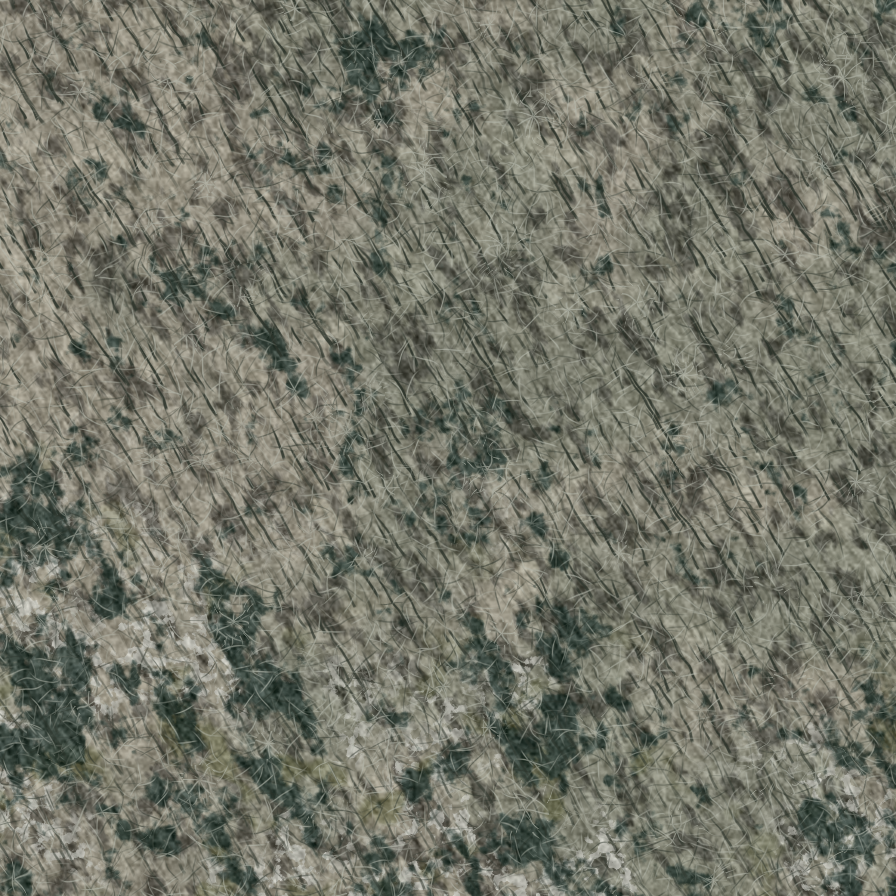
This texture is drawn by a WebGL 1 fragment shader. Its source:

```glsl
precision highp float;
// Aerial view of a leafless wood: mottled ground crossed by slanted trunk
// shadows, pale branching crowns and loose twigs, with rocks, moss and dark
// evergreen clumps below. Built from value noise and jittered cell grids.
uniform vec2 u_resolution;

const vec3 GROUND_WARM = vec3(0.595, 0.575, 0.515);
const vec3 GROUND_GREY = vec3(0.515, 0.520, 0.460);
const vec3 SHADOW = vec3(0.170, 0.200, 0.165);
const vec3 EVERGREEN = vec3(0.150, 0.215, 0.190);
const vec3 MOSS = vec3(0.350, 0.360, 0.220);
const vec3 TWIG = vec3(0.710, 0.725, 0.680);
const vec3 ROCK = vec3(0.740, 0.740, 0.710);
const vec2 SHADOW_DIR = vec2(-0.515, 0.857);
const float TRUNK_WIDTH = 0.0011;
const float TWIG_WIDTH = 0.0007;
const float GRAIN = 0.23;
const float TAU = 6.2831853;

float hash(vec2 p) {
  vec3 v = fract(p.xyx * vec3(0.1031, 0.1030, 0.0973));
  v += dot(v, v.yzx + 33.33);
  return fract((v.x + v.y) * v.z);
}
float noise(vec2 p) {
  vec2 i = floor(p), f = fract(p);
  f = f * f * (3.0 - 2.0 * f);
  return mix(mix(hash(i), hash(i + vec2(1.0, 0.0)), f.x),
             mix(hash(i + vec2(0.0, 1.0)), hash(i + 1.0), f.x), f.y);
}
float fbm(vec2 p) {
  float sum = 0.0, amp = 0.533;
  for (int i = 0; i < 4; i++) {
    sum += amp * noise(p);
    p = mat2(1.6, 1.2, -1.2, 1.6) * p + 17.3;
    amp *= 0.5;
  }
  return sum;
}
// Smooth-edged line of half width w at distance d
float stroke(float d, float w) {
  float aa = max(0.7 / u_resolution.y, 0.0009);
  return 1.0 - smoothstep(w - aa, w + aa, d);
}
// Offset to cell k of the 3 by 3 block around a cell
vec2 neighbour(int k) {
  float row = floor((float(k) + 0.5) / 3.0);
  return vec2(float(k) - 3.0 * row, row) - 1.0;
}
// One tapered shadow per cell; columns slide so that rows never line up
float trunks(vec2 q, vec2 cell, float seed) {
  vec2 s = q / cell;
  s.y += 7.0 * hash(vec2(floor(s.x), seed));
  vec2 id = floor(s) + seed * 19.0, f = fract(s);
  float t = f.y / mix(0.4, 0.95, hash(id));
  float tilt = 0.5 * (hash(id + 9.7) - 0.5) * (f.y - 0.5);
  float d = abs(f.x - 0.5 - 0.4 * (hash(id + 5.1) - 0.5) - tilt) * cell.x;
  float ends = smoothstep(0.0, 0.08, t) * (1.0 - smoothstep(0.5, 1.0, t));
  return stroke(d, TRUNK_WIDTH * (1.5 - t)) * ends * smoothstep(0.1, 0.8, hash(id + 13.9));
}
// Short curved twigs, one per cell, at any angle
float twigs(vec2 p, float size, float seed) {
  float result = 0.0;
  for (int k = 0; k < 9; k++) {
    vec2 id = floor(p / size) + neighbour(k), key = id + seed * 29.0;
    vec2 d = p / size - id - vec2(hash(key), hash(key + 7.3));
    float a = TAU * hash(key + 3.1);
    d = mat2(cos(a), -sin(a), sin(a), cos(a)) * d;
    float bow = d.y - 0.7 * (hash(key + 15.7) - 0.5) * d.x * d.x;
    float ends = 1.0 - smoothstep(0.3, 0.85, abs(d.x));
    result = max(result, stroke(abs(bow) * size, TWIG_WIDTH) * ends * hash(key + 21.3));
  }
  return result;
}
// Wavering rays around jittered centres, forking halfway out
float crowns(vec2 p, float size, float seed) {
  float wobble = noise(p / size * 3.5 + seed), result = 0.0;
  for (int k = 0; k < 9; k++) {
    vec2 id = floor(p / size) + neighbour(k), key = id + seed * 23.0;
    vec2 d = p - (id + vec2(hash(key), hash(key + 7.3))) * size;
    float r = length(d), reach = size * mix(0.4, 0.95, hash(key + 3.7));
    float rays = floor(mix(5.0, 9.0, hash(key + 11.1))) * (1.0 + step(0.45 * reach, r));
    float turn = atan(d.y, d.x + 1e-6) / TAU + 0.13 * wobble;
    float gap = abs(fract(turn * rays) - 0.5) * TAU / rays * r;
    float fade = (1.0 - smoothstep(0.4 * reach, reach, r)) * smoothstep(0.2, 0.9, hash(key + 17.9));
    result = max(result, stroke(gap, TWIG_WIDTH) * fade * smoothstep(0.25, 0.55, noise(p / size * 5.0 + key)));
  }
  return result;
}
void main() {
  vec2 p = gl_FragCoord.xy / u_resolution.y;
  vec2 w = p + 0.003 * (vec2(noise(p * 70.0), noise(p * 70.0 + 41.0)) - 0.5);
  vec2 q = vec2(dot(w, vec2(SHADOW_DIR.y, -SHADOW_DIR.x)), dot(w, SHADOW_DIR));
  // Ground, warmer to the left, with rough ground below a slanted edge
  float broad = fbm(p * 5.0);
  float rough = smoothstep(-0.12, 0.12, 0.43 - 0.21 * p.x - p.y + 0.5 * (broad - 0.5));
  float warm = smoothstep(0.25, 0.75, fbm(p * 9.0 + 3.0) + 0.25 - 0.45 * p.x);
  vec3 color = mix(GROUND_GREY, GROUND_WARM, warm) * (0.87 + 0.26 * fbm(p * 24.0 + 8.0));
  color *= 1.0 - 0.38 * smoothstep(0.48, 0.72, fbm(q * vec2(75.0, 38.0) + 55.0));
  // Rocks, moss and ragged evergreen clumps
  float rock = smoothstep(0.49, 0.62, fbm(w * 110.0 + 5.0)) * smoothstep(0.42, 0.62, fbm(p * 12.0 + 27.0));
  color = mix(color, ROCK, 0.85 * rock * rough);
  color = mix(color, MOSS, 0.5 * rough * smoothstep(0.60, 0.76, fbm(w * 21.0 + 61.0)));
  float clump = fbm(q * vec2(33.0, 23.0) + 90.0) + 0.4 * (fbm(w * 100.0) - 0.5) + 0.3 * (broad - 0.5);
  color = mix(color, EVERGREEN, 0.82 * smoothstep(0.51, 0.70, clump - 0.12 * (1.0 - rough)));
  // Fine brushwood: streaks along the shadows, curls and specks
  float streak = noise(q * vec2(240.0, 75.0)) - 0.5;
  float curl = 0.10 - abs(fbm(w * 75.0 + 12.0) - 0.5);
  color += GRAIN * (0.7 * streak + 0.7 * (noise(p * 290.0 + 31.0) - 0.5) + 0.9 * curl);
  // Trunk shadows at three lengths, broken up, then crowns and twigs above
  float shade = trunks(q, vec2(0.019, 0.20), 1.0);
  shade = max(shade, trunks(q + vec2(0.04 * q.y, 0.0), vec2(0.022, 0.13), 2.0));
  shade = max(shade, trunks(q - vec2(0.08 * q.y, 0.0), vec2(0.015, 0.06), 3.0));
  shade *= smoothstep(0.1, 0.5, noise(q * vec2(130.0, 60.0) + 9.0)) * (1.0 - 0.4 * rough);
  color = mix(color, SHADOW, 0.9 * shade);
  color = mix(color, SHADOW, 0.55 * max(twigs(w, 0.021, 4.0), twigs(w, 0.034, 5.0)));
  float pale = max(crowns(w, 0.062, 6.0), max(twigs(w, 0.017, 7.0), twigs(w, 0.026, 8.0)));
  color = mix(color, TWIG, 0.68 * pale);
  gl_FragColor = vec4(clamp(color, 0.0, 1.0), 1.0);
}
```
